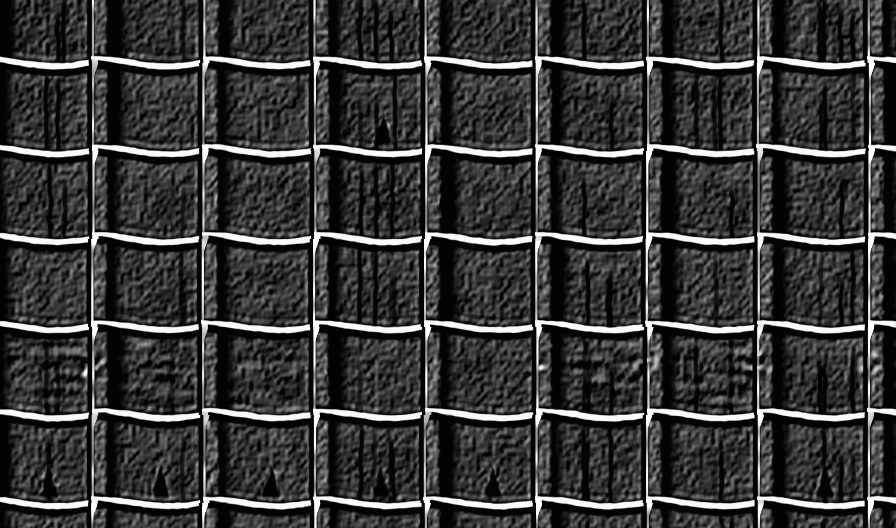
Write a Shadertoy shader that draws this texture map.

```glsl
float hash(vec2 p) {
    vec3 q = fract(p.xyx * vec3(0.1031, 0.1030, 0.0973));
    q += dot(q, q.yzx + 33.33);
    return fract((q.x + q.y) * q.z);
}

float noise(vec2 p) {
    vec2 i = floor(p), f = fract(p);
    f = f * f * (3.0 - 2.0 * f);
    return mix(mix(hash(i), hash(i + vec2(1, 0)), f.x),
               mix(hash(i + vec2(0, 1)), hash(i + vec2(1, 1)), f.x), f.y);
}

float height(vec2 p) {
    return noise(p * vec2(135, 120)) + 0.5 * noise(p * 62.0 + 9.0);
}

// Side-lit grain, centred on zero
float emboss(vec2 p) {
    return height(p) - height(p + vec2(0.0035, -0.003));
}

float band(float x, float lo, float hi, float soft) {
    return smoothstep(lo - soft, lo + soft, x) * (1.0 - smoothstep(hi - soft, hi + soft, x));
}

void mainImage(out vec4 fragColor, in vec2 fragCoord) {
    vec2 p = fragCoord / iResolution.y;
    float pixel = 1.0 / iResolution.y;

    // Tile coordinates; each row edge sags along the tile
    float x = (p.x - 0.1726) / 0.2102;
    float y = (p.y - 0.0475) * 6.0;
    x += 0.016 * (hash(vec2(floor(x + 0.5), floor(y) + 40.0)) - 0.5);
    float column = floor(x), u = fract(x);
    y -= 0.045 * cos(4.6 * u) + 0.008 + 0.012 * (noise(p * 45.0) - 0.5);
    float row = floor(y), v = fract(y);
    vec2 tile = vec2(column, row) + 20.0;
    float softU = max(0.006, 2.4 * pixel);
    float softV = max(0.010, 3.0 * pixel);

    float grain = emboss(p);
    float ragged = noise(p * 110.0) - 0.5;
    float edgeU = u + 0.025 * ragged;

    // Rough face, brighter at its top and lower lip
    float face = 0.19 + 0.43 * grain + 0.1 * (noise(p * 23.0) - 0.5);
    face += 0.06 * smoothstep(0.6, 0.86, v) + 0.12 * band(v, 0.07, 0.11, 0.02);
    face *= 1.0 - 0.5 * band(v, 0.125, 0.15, 0.02);
    float shadowEnd = mix(0.22, 0.31, hash(tile + 3.0));
    face *= smoothstep(shadowEnd - 0.06, shadowEnd + 0.06, edgeU);
    face += 0.16 * band(edgeU, 0.93, 0.955, 0.012);

    // Dark runs down the face, shared by a column
    float amount = hash(vec2(column + 20.0, 7.0));
    for (int i = 0; i < 4; i++) {
        float k = float(i);
        float centre = 0.42 + 0.45 * hash(vec2(column + 31.0, k * 5.0 + 2.0));
        float strength = hash(tile + k * 11.0) * (0.4 + amount);
        float start = 0.55 + 0.4 * hash(tile + k * 17.0 + 1.0);
        float wobble = 0.02 * (noise(vec2(k * 8.0, p.y * 50.0)) - 0.5);
        float away = abs(u - centre + wobble);
        float run = 1.0 - smoothstep(0.008, 0.03, away);
        face *= 1.0 - run * smoothstep(0.3, 0.65, strength) * (1.0 - smoothstep(start - 0.1, start + 0.1, v));
    }

    // Tapered dark pits with a pale halo
    float pitted = (1.0 - step(0.5, mod(row, 4.0))) * step(0.42, hash(tile + 60.0));
    float away = abs(u - 0.62 + 0.025 * ragged);
    float taper = 0.07 * (1.0 - smoothstep(0.1, 0.5, v));
    float tall = band(v, 0.1, 0.46, 0.04);
    face += pitted * 0.24 * tall * band(away, taper, taper + 0.035, 0.02) * (0.6 + grain);
    face *= 1.0 - pitted * tall * (1.0 - smoothstep(taper - 0.015, taper + 0.015, away));

    // Grey side strip
    float strip = band(edgeU, 0.03, 0.135, 0.018);
    float shade = max(face, 0.0) * smoothstep(0.13, 0.18, edgeU);
    shade += strip * max(0.0, 0.33 + 0.55 * grain);

    // Chipped patches and cracks along one worn row
    float worn = 1.0 - step(0.5, abs(row - 1.0));
    float joint = floor(x + 0.5);
    float chipped = worn * step(0.45, hash(vec2(joint + 23.0, 81.0)));
    float lump = noise(p * 75.0) - noise(p * 75.0 + vec2(0.4, -0.5));
    float patchMask = (1.0 - smoothstep(0.05, 0.16, abs(x - joint))) * band(v, 0.4, 0.68, 0.1);
    shade = mix(shade, clamp(0.25 + 1.8 * lump, 0.0, 1.0), chipped * patchMask);
    float crack = noise(p * vec2(22, 75)) - noise(p * vec2(22, 75) + vec2(0, 0.7));
    shade += worn * 0.3 * crack * band(u, 0.25, 0.93, 0.05) * step(0.35, hash(tile + 90.0));

    // Shadows around the horizontal ridge and before each joint
    shade *= smoothstep(0.03, 0.075, v + 0.015 * ragged);
    shade *= 1.0 - smoothstep(0.865, 0.905, v + 0.02 * ragged);
    shade *= 1.0 - smoothstep(0.962 - softU, 0.962 + softU, u);

    // Upright highlight, flaring under the ridge
    float flare = 0.024 + 0.035 * smoothstep(0.78, 0.96, v);
    float upright = band(u, 0.004, flare, softU);
    float glint = 0.4 + 0.7 * noise(vec2(column * 7.0, p.y * 38.0)) + 0.3 * smoothstep(0.75, 0.9, v);
    shade = max(shade, upright * glint);

    // White ridge, thinner where it starts
    float ridgeDistance = abs(y - floor(y + 0.5));
    float ridgeHalf = mix(0.02, 0.034, smoothstep(0.0, 0.3, u)) + 0.008 * ragged;
    float ridge = 1.0 - smoothstep(ridgeHalf - softV, ridgeHalf + softV, ridgeDistance);
    ridge *= 1.0 - smoothstep(0.975 - softU, 0.975 + softU, u);
    shade = mix(shade, 0.98, ridge);

    fragColor = vec4(vec3(clamp(shade, 0.012, 1.0)), 1.0);
}
```
